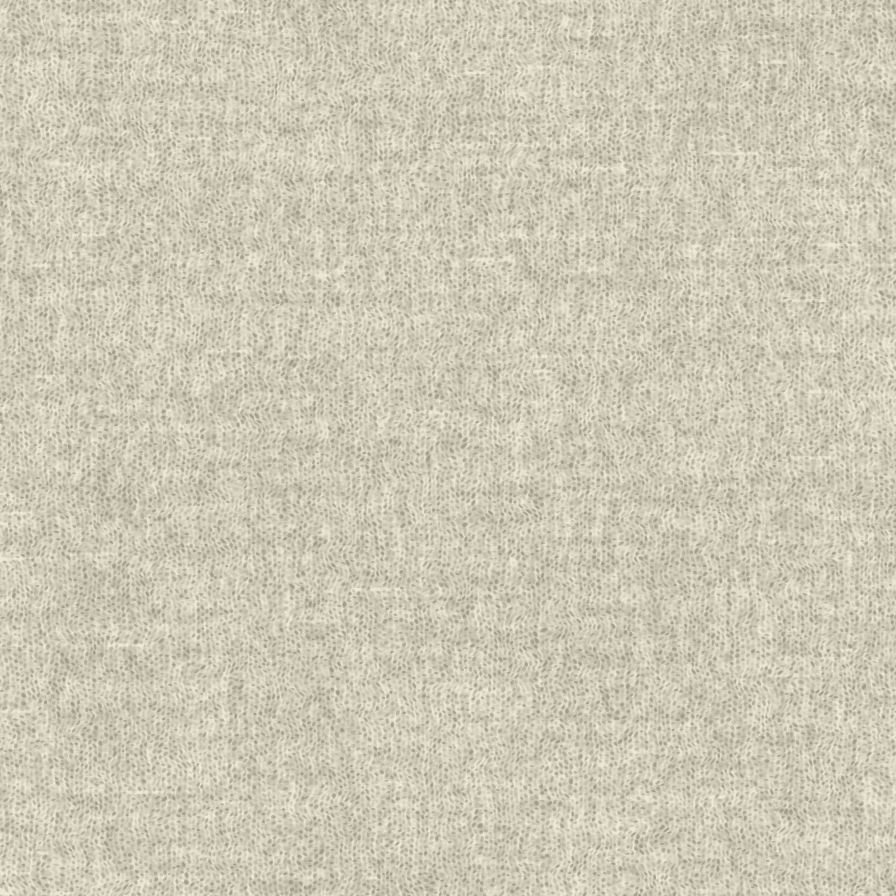
Write a Shadertoy shader that draws this texture.

```glsl
// Fine beige linen upholstery weave with slanted stitches, thread streaks and pale slubs.
#define COLUMNS 184.0
#define ROWS 136.0
#define MEAN_COLOR vec3(0.814, 0.791, 0.718)
#define TONE_STEP vec3(0.062, 0.060, 0.063)
#define DASH_DEPTH 2.0
#define STITCH_VARIATION 0.75
#define STRANDS 2.3
#define WEFT_GRAIN 0.8
#define STREAKS 0.75
#define CLOUDS 0.45
#define SLUB_SHARE 0.02

// Integer hash of a lattice cell, 0 to 1
float hash(vec2 cell) {
    uvec2 q = uvec2(ivec2(cell) + 32768);
    uint h = q.x * 1664525u ^ q.y * 22695477u;
    h = (h ^ (h >> 15)) * 2246822519u;
    h = (h ^ (h >> 13)) * 3266489917u;
    return float((h ^ (h >> 16)) >> 8) / 16777216.0;
}

// Smooth value noise, 0 to 1
float noise(vec2 p) {
    vec2 cell = floor(p);
    vec2 f = fract(p);
    f = f * f * (3.0 - 2.0 * f);
    float low = mix(hash(cell), hash(cell + vec2(1, 0)), f.x);
    float high = mix(hash(cell + vec2(0, 1)), hash(cell + vec2(1, 1)), f.x);
    return mix(low, high, f.y);
}

// Dark slanted dashes between pale upright strands, stepped in chevrons
float stitches(vec2 uv) {
    vec2 p = uv * vec2(COLUMNS, ROWS);
    p.x += 1.6 * noise(uv * vec2(24, 50)) + 0.5 * noise(uv * vec2(70, 130));
    p.y += 0.8 * noise(uv * vec2(60, 20) + 70.0);
    float column = floor(p.x);
    float parity = mod(column, 2.0);
    float chevron = abs(mod(column, 8.0) - 4.0) * 0.14;
    float y = p.y + 0.45 * parity + chevron + 0.3 * hash(vec2(column, floor(p.y / 9.0)));
    vec2 id = vec2(column, floor(y));
    vec2 f = vec2(fract(p.x), fract(y)) - 0.5;

    // Dash with its own height, place and lean
    float side = mod(floor(column / 4.0), 2.0) * 2.0 - 1.0;
    f.x += side * 0.45 * f.y + 0.3 * (hash(id + 61.0) - 0.5);
    f.y += 0.25 * (hash(id + 17.0) - 0.5);
    float halfHeight = mix(0.16, 0.40, hash(id + 301.0));
    float dash = 1.0 - smoothstep(0.6, 1.25, length(f / vec2(0.42, halfHeight)));
    float shade = DASH_DEPTH * (0.25 + 1.1 * hash(id + 907.0));

    // Thin strands follow the lean of the dashes
    vec2 q = p + vec2(side * 0.35 * f.y, 0.0);
    float strand = noise(q * vec2(2.1, 0.85) + 30.0) - 0.5;
    float ridge = 0.3 * cos(6.2831853 * (p.x - 0.5));
    return 0.44 - dash * shade - ridge + STRANDS * strand
        + STITCH_VARIATION * (hash(id) - 0.5);
}

// Uneven yarn thickness, drawn out along both thread directions
float streaks(vec2 uv) {
    float warp = noise(vec2(uv.x * COLUMNS, uv.y * 14.0) + 40.0);
    float weft = noise(vec2(uv.x * 9.0, uv.y * ROWS) + 400.0);
    float broad = noise(vec2(uv.x * 48.0, uv.y * 5.0) + 150.0);
    return 0.8 * warp + 1.2 * weft + 0.35 * broad - 1.175;
}

// Short pale weft threads on the surface
float slubs(vec2 uv) {
    float row = floor(uv.y * ROWS * 1.3);
    float x = uv.x * 15.0 + 9.0 * hash(vec2(row, 811));
    vec2 id = vec2(floor(x), row);
    float span = mix(0.2, 0.48, hash(id + 77.0));
    float ends = 1.0 - smoothstep(span - 0.12, span, abs(fract(x) - 0.5));
    float thickness = 1.0 - smoothstep(0.15, 0.45, abs(fract(uv.y * ROWS * 1.3) - 0.5));
    return step(1.0 - SLUB_SHARE, hash(id + 533.0)) * ends * thickness;
}

vec3 linen(vec2 uv) {
    float tone = stitches(uv) + STREAKS * streaks(uv);
    float weftGrain = noise(uv * vec2(170, 400) + 90.0) - 0.5;
    float clouds = 0.6 * noise(uv * vec2(6, 8) + 20.0) + 0.4 * noise(uv * vec2(17, 23)) - 0.5;
    tone += WEFT_GRAIN * weftGrain + CLOUDS * clouds;
    tone += 1.2 * slubs(uv);
    return MEAN_COLOR + TONE_STEP * clamp(tone, -2.9, 2.0);
}

void mainImage(out vec4 fragColor, in vec2 fragCoord) {
    // Four samples per pixel smooth the thread edges
    vec3 color = vec3(0.0);
    for (int i = 0; i < 4; i++) {
        vec2 offset = vec2(i % 2, i / 2) * 0.5 - 0.25;
        color += linen((fragCoord + offset) / iResolution.y);
    }
    fragColor = vec4(color * 0.25, 1.0);
}
```
